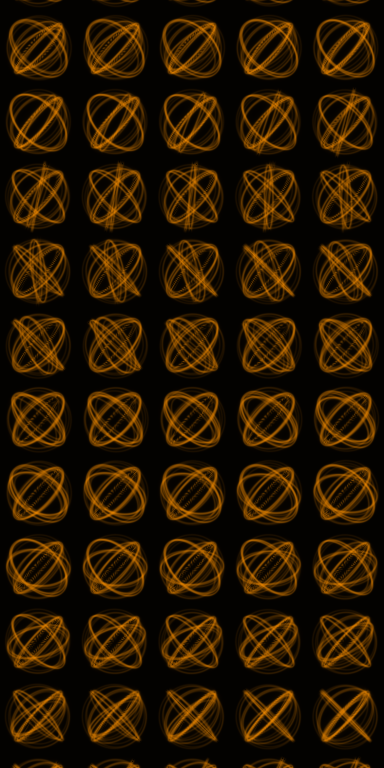
This pattern is drawn by a Shadertoy shader. Its source:

```glsl
// Grid of glowing amber orbit cages whose rings tumble slowly from cell to cell.
#define COLUMNS 5.0
#define ROW_PITCH 0.966
#define ROW_OFFSET 0.2
#define LAST_ROW 10.0
#define LINE_WIDTH 0.013
#define STRANDS 3
#define STRAND_LAG 0.36
#define HALO 0.06
#define EXPOSURE 1.05
#define AMBER vec3(1.0, 0.57, 0.0)
#define BACKGROUND vec3(0.012, 0.006, 0.0)

const float PI = 3.14159265;

// Orbit shape at a given phase: tilt, minor/major ratio, major radius, brightness
vec4 orbitShape(int ring, float phase) {
    if (ring == 0) // falling diagonal, closes to a line and reopens
        return vec4(-0.25 * PI, 0.62 * pow(abs(sin(PI * (phase - 4.0) / 6.2)), 1.3), 0.45, 0.46);
    if (ring == 1) // turning ring
        return vec4(0.84 + 0.34 * (phase - 1.0),
                    0.6 * abs(sin(PI * (phase - 2.6) / 8.4)), 0.41, 0.36);
    if (ring == 2) // rising diagonal
        return vec4(0.26 * PI, 0.3 - 0.14 * cos(0.2 * PI * phase), 0.44, 0.38);
    if (ring == 3) // wide faint ring
        return vec4(0.25 * PI, 0.62 + 0.14 * sin(0.7 * phase), 0.41, 0.2);
    // narrow dotted ring
    return vec4(0.27 * PI, 0.2 + 0.08 * sin(0.5 * phase + 1.0), 0.41, 0.24);
}

vec2 rotate(vec2 p, float angle) {
    float c = cos(angle), s = sin(angle);
    return vec2(c * p.x + s * p.y, c * p.y - s * p.x);
}

// Approximate distance to an ellipse outline, safe for very thin ellipses
float ellipseDistance(vec2 p, vec2 radii) {
    p = abs(p) + 1e-4;
    float k = length(p / radii);
    float d = k * abs(k - 1.0) / length(p / (radii * radii));
    float x = min(p.x / radii.x, 1.0);
    float rise = p.y - radii.y * sqrt(1.0 - x * x);
    return min(d, length(vec2(max(p.x - radii.x, 0.0), rise)));
}

float orbitCage(vec2 p, float phase, float width) {
    float light = 0.0;
    for (int ring = 0; ring < 5; ring++) {
        for (int i = 0; i < STRANDS; i++) {
            float lag = float(i);
            float turn = 2.1 * float(ring) + 1.3 * lag;
            vec4 shape = orbitShape(ring, phase - STRAND_LAG * lag);
            vec2 radii = shape.z * (1.0 - 0.05 * lag) * vec2(1.0, max(shape.y, 0.02));
            vec2 center = 0.014 * lag * vec2(cos(turn), sin(turn));
            vec2 q = rotate(p - center, shape.x + 0.04 * lag * sin(turn + phase));
            float d = ellipseDistance(q, radii);
            float core = exp(-d * d / (width * width));
            if (ring == 4) { // beads along the dotted ring
                vec2 unit = q / radii;
                core *= 0.55 + 0.45 * cos(52.0 * atan(unit.y, unit.x + 1e-5) + lag);
            }
            float fade = 1.0 - 0.29 * lag;
            light += (core + HALO * exp(-d / 0.03)) * shape.w * fade;
        }
    }
    // Faint outer circles
    for (int i = 0; i < 3; i++) {
        float f = float(i);
        vec2 drift = 0.014 * vec2(cos(phase + 2.0 * f), sin(phase + 2.0 * f));
        float d = abs(length(p - drift) - 0.415 + 0.02 * f);
        light += 0.085 * exp(-d * d / (width * width));
    }
    return light;
}

void mainImage(out vec4 fragColor, in vec2 fragCoord) {
    vec2 pitch = vec2(1.0, ROW_PITCH);
    vec2 grid = fragCoord / iResolution.x * COLUMNS / pitch - vec2(0.0, ROW_OFFSET);
    vec2 cell = floor(grid);
    vec2 p = (grid - cell - 0.5) * pitch;

    // Phase advances along each row, then continues on the row below
    float phase = LAST_ROW - cell.y + (cell.x - 2.0) / COLUMNS;
    float width = max(LINE_WIDTH, 0.6 * COLUMNS / iResolution.x);
    float light = orbitCage(p, phase, width);
    light *= 1.0 - smoothstep(0.42, 0.49, length(p));

    vec3 color = BACKGROUND + AMBER * (1.0 - exp(-EXPOSURE * light));
    fragColor = vec4(min(color, 1.0), 1.0);
}
```
